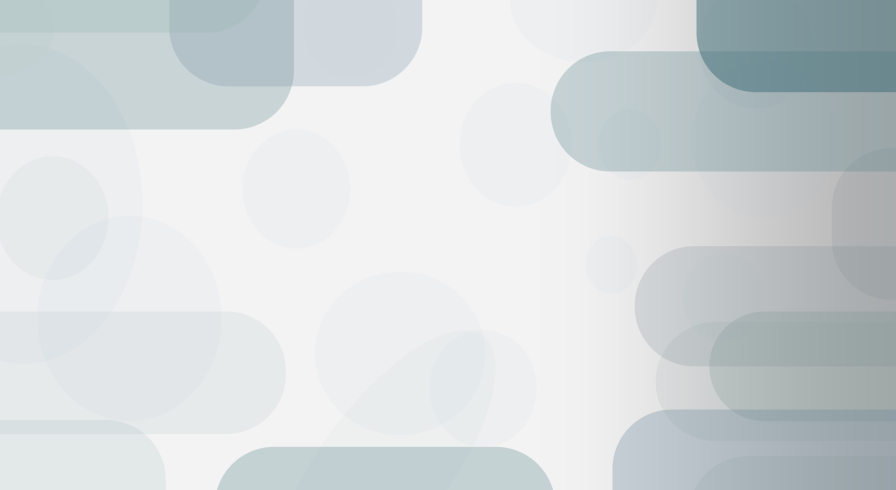
Reproduce this background procedurally as a WebGL 2 fragment shader.

```glsl
#version 300 es
precision highp float;
// Translucent teal pills and pale discs over a light ground that darkens to the right.

uniform vec2 u_resolution;
out vec4 outColor;

const vec2 CANVAS = vec2(7.68, 4.2);      // design units, origin at lower left
const vec3 GROUND = vec3(0.951);
const float SHADE = 0.25;                 // darkening at the right edge
const vec2 SHADE_SPAN = vec2(4.6, 8.0);
const float CORNER = 0.51;                // largest pill corner radius
const vec3 DISC_TINT = vec3(0.60, 0.72, 0.82);
const float DISC_ALPHA = 0.06;
const vec3 TEAL = vec3(0.36, 0.52, 0.55);
const vec3 BLUE = vec3(0.40, 0.52, 0.60);
const vec3 SAGE = vec3(0.60, 0.72, 0.70);
const vec3 SLATE = vec3(0.45, 0.52, 0.55);
const vec3 MOSS = vec3(0.42, 0.54, 0.53);
const vec3 DEEP = vec3(0.24, 0.42, 0.46);

// Discs: centre, radii
const vec4 DISCS[11] = vec4[](
    vec4(0.20, 2.45, 1.02, 1.37), vec4(1.11, 1.47, 0.79, 0.88),
    vec4(2.54, 2.58, 0.46, 0.51), vec4(4.42, 2.96, 0.48, 0.53),
    vec4(3.43, 1.17, 0.73, 0.70), vec4(5.00, 4.20, 0.63, 0.53),
    vec4(4.14, 0.87, 0.46, 0.50), vec4(5.40, 2.96, 0.27, 0.30),
    vec4(5.24, 1.93, 0.22, 0.25), vec4(6.55, 3.00, 0.62, 0.67),
    vec4(6.20, 1.65, 0.35, 0.38));

// Pills: left, bottom, right, top; those past the canvas run off its edge
const vec4 LEFT_PILLS[6] = vec4[](
    vec4(-0.5, 3.09, 2.52, 5.0), vec4(1.45, 3.46, 3.62, 5.0),
    vec4(-1.0, 3.92, 2.28, 5.0), vec4(-1.0, 0.48, 2.45, 1.53),
    vec4(-1.0, -1.0, 1.42, 0.60), vec4(1.84, -1.0, 4.76, 0.37));
const vec4 LEFT_PAINT[6] = vec4[](
    vec4(TEAL, 0.28), vec4(BLUE, 0.23), vec4(SAGE, 0.28),
    vec4(TEAL, 0.08), vec4(TEAL, 0.10), vec4(TEAL, 0.30));
const vec4 RIGHT_PILLS[8] = vec4[](
    vec4(4.72, 2.73, 9.0, 3.76), vec4(5.97, 3.41, 9.0, 5.0),
    vec4(5.44, 1.06, 9.0, 2.09), vec4(5.62, 0.42, 9.0, 1.44),
    vec4(6.08, 0.59, 9.0, 1.53), vec4(5.25, -1.0, 9.0, 0.69),
    vec4(7.13, 1.63, 9.0, 2.93), vec4(5.90, -1.0, 9.0, 0.29));
const vec4 RIGHT_PAINT[8] = vec4[](
    vec4(TEAL, 0.30), vec4(DEEP, 0.51), vec4(SLATE, 0.20), vec4(MOSS, 0.09),
    vec4(MOSS, 0.20), vec4(BLUE, 0.30), vec4(SLATE, 0.15), vec4(MOSS, 0.10));

float pillDistance(vec2 p, vec4 box) {
    vec2 halfSize = 0.5 * (box.zw - box.xy);
    float radius = min(CORNER, min(halfSize.x, halfSize.y));
    vec2 q = abs(p - 0.5 * (box.xy + box.zw)) - halfSize + radius;
    return length(max(q, 0.0)) + min(max(q.x, q.y), 0.0) - radius;
}

float discDistance(vec2 p, vec4 disc) {
    return (length((p - disc.xy) / disc.zw) - 1.0) * min(disc.z, disc.w);
}

// Lays translucent paint inside a distance field with a smooth edge
vec3 lay(vec3 base, float d, vec4 paint, float soft) {
    return mix(base, paint.rgb, paint.a * smoothstep(soft, -soft, d));
}

void main() {
    vec2 p = gl_FragCoord.xy / u_resolution * CANVAS;
    float soft = 0.75 * CANVAS.y / u_resolution.y;

    // Ground and side shade
    vec3 color = GROUND - SHADE * smoothstep(SHADE_SPAN.x, SHADE_SPAN.y, p.x);

    // Pale discs
    vec4 pale = vec4(DISC_TINT, DISC_ALPHA);
    for (int i = 0; i < 11; i++) {
        color = lay(color, discDistance(p, DISCS[i]), pale, soft);
    }
    color = lay(color, discDistance(p, vec4(0.45, 2.33, 0.48, 0.53)), vec4(TEAL, 0.05), soft);

    // Slanted leaf
    vec2 axis = vec2(0.6, 0.8);
    vec2 q = p - vec2(3.30, 0.20);
    vec2 leaf = vec2(dot(q, axis), dot(q, vec2(-axis.y, axis.x)));
    color = lay(color, discDistance(leaf, vec4(0.0, 0.0, 1.40, 0.55)), vec4(SAGE, 0.05), soft);

    // Pills
    for (int i = 0; i < 6; i++) {
        color = lay(color, pillDistance(p, LEFT_PILLS[i]), LEFT_PAINT[i], soft);
    }
    for (int i = 0; i < 8; i++) {
        color = lay(color, pillDistance(p, RIGHT_PILLS[i]), RIGHT_PAINT[i], soft);
    }

    // Faint discs over the upper pills
    color = lay(color, discDistance(p, vec4(6.48, 3.80, 0.49, 0.53)), vec4(TEAL, 0.05), soft);
    color = lay(color, discDistance(p, vec4(3.00, 3.98, 0.40, 0.45)), vec4(BLUE, 0.02), soft);
    color = lay(color, discDistance(p, vec4(0.0, 3.95, 0.46, 0.40)), vec4(SAGE, 0.06), soft);

    outColor = vec4(color, 1.0);
}
```
